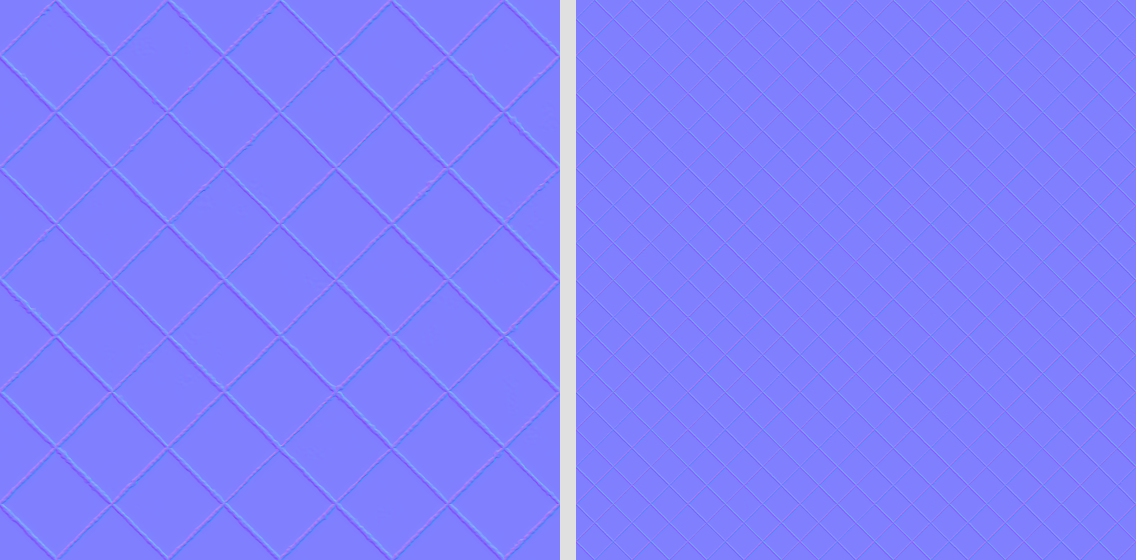
Left, the tile; right, the same tile 3 across and 3 down.
Write a WebGL 1 fragment shader that draws this texture map.

```glsl
precision highp float;

uniform vec2 u_resolution;

#define REPEATS 5.0        // diamonds across and down
#define GROOVE_WIDTH 0.040 // half width, in tile sides
#define THIN_RATIO 0.82    // width of rising lines against falling ones
#define DEPTH 0.0082       // relief strength
#define WOBBLE 0.016       // ragged groove edges
#define MEANDER 0.006      // slow drift of the lines
#define CHIPPING 0.030     // size of broken edges
#define GRAIN 0.26         // roughness inside the grooves
#define SCUFFS 0.12        // faint marks on the tile faces
#define SAMPLE_STEP 0.006  // smallest slope sampling distance

float hash(vec2 c) {
  vec3 v = fract(c.xyx * 0.1031);
  v += dot(v, v.yzx + 33.33);
  return fract((v.x + v.y) * v.z);
}

// Dot product with a random unit gradient on a wrapped lattice
float cornerSlope(vec2 cell, vec2 offset, float period) {
  float angle = 6.28318 * hash(floor(mod(cell + 0.5, period)) + period);
  return dot(vec2(cos(angle), sin(angle)), offset);
}

// Gradient noise with a whole number of cells across the canvas
float noise(vec2 uv, float period) {
  vec2 p = uv * period;
  vec2 c = floor(p);
  vec2 f = p - c;
  vec2 s = f * f * f * (f * (f * 6.0 - 15.0) + 10.0);
  vec2 e = vec2(1.0, 0.0);
  float low = mix(cornerSlope(c, f, period),
                  cornerSlope(c + e.xy, f - e.xy, period), s.x);
  float high = mix(cornerSlope(c + e.yx, f - e.yx, period),
                   cornerSlope(c + e.xx, f - e.xx, period), s.x);
  return 1.4 * mix(low, high, s.y);
}

// Tile coordinates run along the diagonals; grooves lie on whole numbers
vec2 toTile(vec2 uv) {
  return vec2(uv.y - uv.x, uv.x + uv.y) * REPEATS + 0.5;
}

vec2 toCanvas(vec2 q) {
  q -= 0.5;
  return vec2(q.y - q.x, q.x + q.y) / (2.0 * REPEATS);
}

// Random value per groove segment, repeating with the canvas
float segmentRandom(vec2 c, float salt) {
  vec2 diagonal = vec2(c.y - c.x, c.x + c.y);
  return hash(floor(mod(diagonal + 0.5, 2.0 * REPEATS)) + salt);
}

// Groove along q.x: steep flanks, flat middle and a soft outer bevel
float groove(vec2 q, float width, float wear, float salt) {
  float line = floor(q.y + 0.5);
  float d = abs(q.y - line);
  float variation = segmentRandom(vec2(floor(q.x), line), salt);
  float w = width * mix(0.70, 1.08, sqrt(variation)) + wear;
  w = max(w, 0.014);
  float flank = 1.0 - smoothstep(0.15 * w, w, d);
  float bevel = 1.0 - smoothstep(0.0, 0.11, d);
  return flank * mix(0.75, 1.0, variation) + 0.10 * bevel;
}

float height(vec2 q) {
  vec2 uv = toCanvas(q);

  // Edge wear: fine wobble plus occasional chips
  float fine = noise(uv, 118.0);
  float wobble = 0.6 * noise(uv, 47.0) + 0.5 * fine;
  float chips = smoothstep(0.30, 0.65, noise(uv, 19.0));
  float wear = WOBBLE * wobble + CHIPPING * chips * (0.35 + fine);

  // Both line families
  vec2 p = q + MEANDER * noise(uv, 23.0);
  float falling = groove(p, GROOVE_WIDTH, wear, 3.0);
  float rising = groove(p.yx, GROOVE_WIDTH * THIN_RATIO, wear, 41.0);
  float relief = max(falling, rising);

  // Rough grooves and sparse scuffs
  float rough = noise(uv, 163.0);
  float patches = smoothstep(0.20, 0.60, noise(uv, 7.0));
  relief += GRAIN * rough * smoothstep(0.08, 0.6, relief);
  relief += SCUFFS * patches * fine * smoothstep(0.0, 0.5, noise(uv, 29.0));
  return DEPTH * relief;
}

void main() {
  vec2 q = toTile(gl_FragCoord.xy / u_resolution);
  float pixel = 1.414 * REPEATS / min(u_resolution.x, u_resolution.y);
  float h = max(SAMPLE_STEP, 0.5 * pixel);
  vec2 e = vec2(h, 0.0);

  // Slope in the diagonal frame, encoded as a surface normal
  vec2 slope = vec2(height(q + e.xy) - height(q - e.xy),
                    height(q + e.yx) - height(q - e.yx)) / (2.0 * h);
  vec3 normal = normalize(vec3(-slope, 1.0));
  gl_FragColor = vec4(0.5 + 0.5 * normal, 1.0);
}
```
